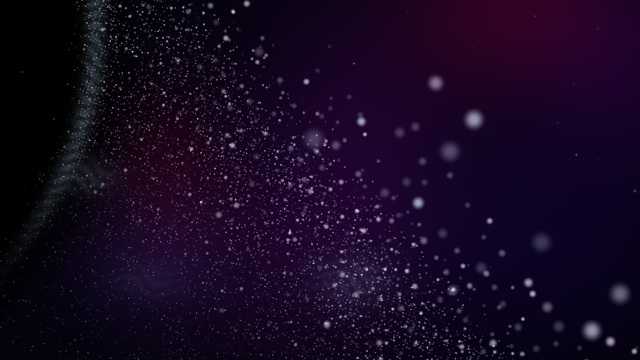
This background is drawn by a WebGL 2 fragment shader. Its source:

```glsl
#version 300 es
precision highp float;
// A curved sheet of glittering dust over dark violet haze, breaking up into bokeh.
// Soft elliptical glows form the haze; jittered cell grids, each coarser than
// the last, scatter the specks along a diagonal drift from fine to large.
uniform vec2 u_resolution;
out vec4 fragColor;

vec3 hash3(vec2 cell) {
    vec3 v = fract(cell.xyx * vec3(0.1031, 0.1030, 0.0973));
    v += dot(v, v.yxz + 33.33);
    return fract((v.xxy + v.yzz) * v.zyx);
}

float glow(vec2 p, vec2 center, vec2 size) {
    vec2 q = (p - center) / size;
    return exp(-dot(q, q));
}

// Left border of the sheet: upright at the top, sweeping left below
float sheetEdge(float y) {
    float drop = max(0.9 - y, 0.0);
    return 0.245 - 0.6 * drop * drop;
}

// Bright fold that follows the border, fading downward
float strand(vec2 p, float width) {
    float x = (p.x - sheetEdge(p.y) - 0.02) / width;
    return exp(-x * x) * smoothstep(0.1, 0.7, p.y);
}

// Signed distance across the diagonal drift, growing to the upper right
float driftDistance(vec2 p) {
    return dot(p - vec2(0.556, 0.907), vec2(0.748, 0.664));
}

// Uneven thickness of the dust, from layered sines
float clumps(vec2 p) {
    float wave = sin(p.x * 19.0 + 2.0 * sin(p.y * 11.0)) * sin(p.y * 17.0 - p.x * 8.0);
    return 0.72 + 0.2 * wave + 0.12 * sin(p.x * 37.0 + p.y * 29.0);
}

vec3 haze(vec2 p) {
    vec3 color = vec3(0.014, 0.006, 0.046);
    color += vec3(0.086, 0.008, 0.108) * glow(p, vec2(0.98, 0.62), vec2(0.33, 0.42));
    color += vec3(0.155, 0.002, 0.050) * glow(p, vec2(1.42, 0.98), vec2(0.31, 0.23));
    color += vec3(0.072, 0.002, 0.105) * glow(p, vec2(1.75, 0.83), vec2(0.32, 0.32));
    color += vec3(0.026, 0.003, 0.084) * glow(p, vec2(1.50, 0.35), vec2(0.40, 0.33));
    color += vec3(0.092, 0.004, 0.028) * glow(p, vec2(0.46, 0.52), vec2(0.18, 0.23));
    color += vec3(0.044, 0.024, 0.092) * glow(p, vec2(0.42, 0.27), vec2(0.22, 0.18));
    color += vec3(0.056, 0.008, 0.062) * glow(p, vec2(0.80, 0.25), vec2(0.36, 0.30));
    float inside = p.x - sheetEdge(p.y);
    return color * mix(0.08, 1.0, smoothstep(-0.05, 0.24, inside));
}

// Faint veil along the fold and soft patches within the sheet
vec3 mist(vec2 p) {
    float weave = 0.75 + 0.25 * sin(p.y * 170.0 + p.x * 60.0 + 3.0 * sin(p.x * 43.0 - p.y * 21.0));
    float patches = 0.65 * glow(p, vec2(0.25, 0.51), vec2(0.08, 0.05))
                  + 0.30 * glow(p, vec2(0.41, 0.22), vec2(0.10, 0.05))
                  + 0.60 * glow(p, vec2(0.98, 0.22), vec2(0.10, 0.07));
    float inside = p.x - sheetEdge(p.y);
    patches *= smoothstep(-0.04, 0.05, inside);
    return vec3(0.15, 0.19, 0.21) * weave * (1.05 * strand(p, 0.027) + patches);
}

// Chance that a speck of a given layer exists at a place
float speckChance(vec2 p, float depth) {
    float x = driftDistance(p) - mix(-0.1, 0.36, depth * depth);
    float reach = mix(1.2, 0.18, sqrt(depth));
    float band = smoothstep(-reach, -0.3 * reach * depth, x)
               * (1.0 - smoothstep(0.05 * depth, 0.2, x));
    float sheet = smoothstep(-0.01, 0.03, p.x - sheetEdge(p.y));
    // The largest specks keep to the lower part
    float low = 1.0 - smoothstep(0.6, 0.85, p.y) * smoothstep(0.5, 1.0, depth);
    float fold = strand(p, 0.04) * (1.0 - smoothstep(0.1, 0.35, depth));
    float amount = mix(0.62 * clumps(p), 0.78, depth);
    return amount * band * sheet * low + 0.8 * fold + 0.012 * depth;
}

vec3 specks(vec2 p, float pixel) {
    vec3 light = vec3(0.0);
    for (int i = 0; i < 6; i++) {
        float depth = float(i) / 5.0;
        float size = 0.0092 * pow(1.76, float(i));
        float angle = 0.4 + 1.3 * float(i);
        mat2 turn = mat2(cos(angle), sin(angle), -sin(angle), cos(angle));
        vec2 q = turn * p / size;
        vec2 cell = floor(q);
        vec3 rnd = hash3(cell + 71.0 * float(i + 3));
        vec3 look = hash3(cell + 137.0 * float(i + 5));

        vec2 center = (cell + mix(vec2(0.26), vec2(0.74), rnd.xy)) * size * turn;
        float radius = size * mix(0.10, 0.18 + 0.08 * depth, look.x);
        float drawn = max(radius, 0.75 * pixel);
        float core = drawn * mix(0.3, 0.12, depth);
        float disc = 1.0 - smoothstep(core, drawn + 0.6 * pixel, length(p - center));
        disc *= min(1.0, 1.35 * radius / drawn);

        float present = step(rnd.z, speckChance(center, depth));
        float level = mix(0.14 + 0.12 * depth, 0.85, look.y * look.y);
        level *= mix(0.7, 0.95, smoothstep(0.0, 0.6, depth));
        // Specks dim toward the lower left of the sheet and the upper right
        float drift = driftDistance(center);
        level *= mix(0.5, 1.0, smoothstep(-0.7, -0.05, drift));
        level *= 1.0 - 0.55 * smoothstep(0.65, 1.0, center.y) * smoothstep(0.1, 0.3, drift);
        vec3 tint = mix(vec3(0.76, 0.87, 0.90), vec3(0.88, 0.80, 0.94), look.z);
        light += tint * disc * present * level;
    }
    return light;
}

void main() {
    vec2 p = gl_FragCoord.xy / u_resolution.y;
    p.x *= 1.7778 * u_resolution.y / u_resolution.x;
    vec3 color = haze(p) + mist(p);
    color += specks(p, 1.0 / u_resolution.y) * (1.0 - color);
    fragColor = vec4(color, 1.0);
}
```
